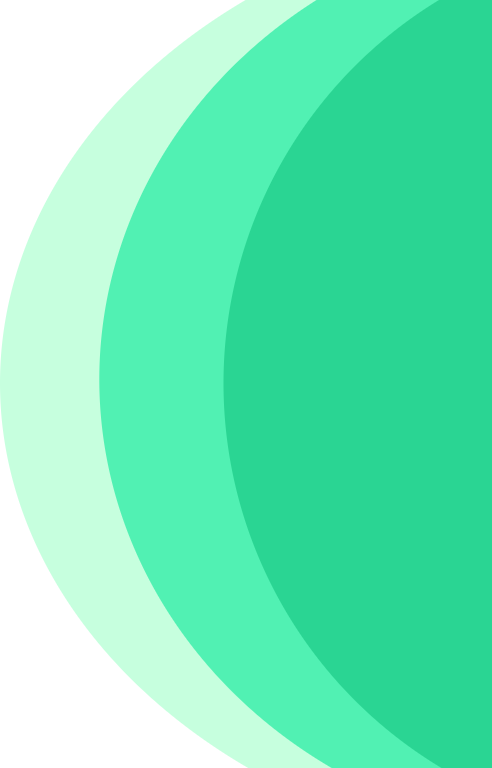
Reproduce this background procedurally as a Shadertoy shader.

```glsl
#define WHITE vec3(1.0)
#define PALE_MINT vec3(0.776, 1.0, 0.87)
#define MINT vec3(0.318, 0.945, 0.702)
#define EMERALD vec3(0.163, 0.837, 0.575)
// Leftmost point of each ellipse, then its radii, in canvas heights
#define PALE_ELLIPSE vec4(0.0, 0.501, 0.807, 0.626)
#define MINT_ELLIPSE vec4(0.1293, 0.506, 0.651, 0.599)
#define EMERALD_ELLIPSE vec4(0.291, 0.501, 0.584, 0.584)

// First-order signed distance to an ellipse, negative inside
float ellipseDistance(vec2 p, vec4 ellipse) {
    vec2 radii = ellipse.zw;
    vec2 offset = p - ellipse.xy - vec2(radii.x, 0.0);
    float k = length(offset / radii);
    float slope = length(offset / (radii * radii));
    return k * (k - 1.0) / max(slope, 1e-4);
}

// Lays an antialiased ellipse over the colour below
vec3 layer(vec3 below, vec3 tint, vec2 p, vec4 ellipse) {
    float pixel = 1.0 / iResolution.y;
    float coverage = clamp(0.5 - ellipseDistance(p, ellipse) / pixel, 0.0, 1.0);
    return mix(below, tint, coverage);
}

void mainImage(out vec4 fragColor, in vec2 fragCoord) {
    vec2 p = fragCoord / iResolution.y;

    // Stack from the back to the front
    vec3 color = WHITE;
    color = layer(color, PALE_MINT, p, PALE_ELLIPSE);
    color = layer(color, MINT, p, MINT_ELLIPSE);
    color = layer(color, EMERALD, p, EMERALD_ELLIPSE);

    fragColor = vec4(color, 1.0);
}
```
